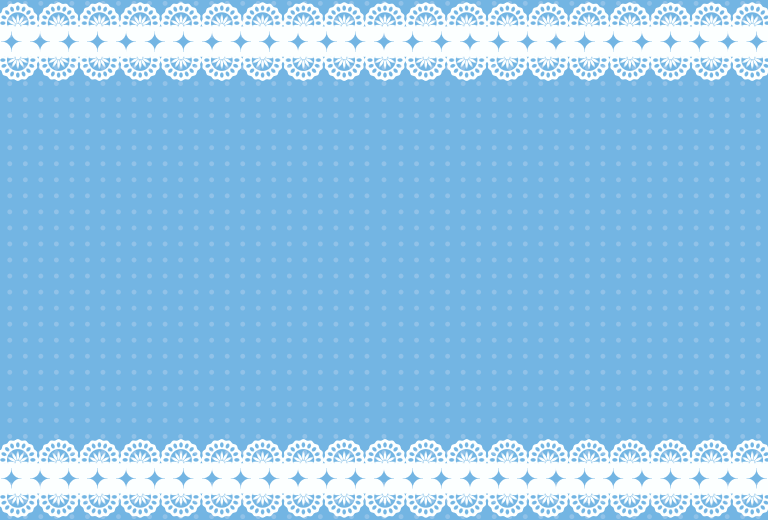
Write a WebGL 1 fragment shader that draws this pattern.

```glsl
precision highp float;
// Sky-blue polka-dot paper with a white lace ribbon along the top and bottom.
// Dots, stars and scallops are repeated cells; the lace is folded about its
// middle line, and the holes and petals are repeated around each scallop.

uniform vec2 u_resolution;

const float WIDTH = 768.0;         // design units across the canvas
const float LACE_OFFSET = 218.4;   // lace middle line from canvas centre
const float BAND_HALF = 15.2;
const float STAR_PITCH = 28.66;
const float STAR_RADIUS = 9.8;
const float SCALLOP_PITCH = 40.8;
const float SCALLOP_HEIGHT = 18.5; // scallop centre from the middle line
const float SCALLOP_RADIUS = 20.2;
const float HOLE_STEP = 0.3927;    // sixteen holes per turn
const float PETAL_STEP = 0.5236;

const vec3 SKY = vec3(0.45, 0.71, 0.89);
const vec3 DOT = vec3(0.57, 0.76, 0.91);
const vec3 LACE = vec3(0.99, 1.0, 1.0);

// Signed offset from the nearest multiple of the period
float repeatCell(float x, float period) {
  return mod(x + 0.5 * period, period) - 0.5 * period;
}

// Coverage of a signed distance, smoothed over one pixel
float fill(float dist, float pixel) {
  return clamp(0.5 - dist / pixel, 0.0, 1.0);
}

float ellipseDist(vec2 p, vec2 radii) {
  return (length(p / radii) - 1.0) * min(radii.x, radii.y);
}

// Ellipses repeated around the origin on a ring; one points straight up
float radialEllipses(vec2 p, float ring, float stepAngle, vec2 radii) {
  float angle = repeatCell(atan(p.x, p.y + 0.0001), stepAngle);
  vec2 q = length(p) * vec2(sin(angle), cos(angle));
  return ellipseDist(q - vec2(0.0, ring), radii);
}

// Four-pointed star with circular concave sides
float starDist(vec2 p, float radius) {
  vec2 q = abs(p);
  float concave = radius - length(q - radius);
  return max(concave, max(q.x, q.y) - radius);
}

// Dot grid, with slightly wider gaps beside the central column
float dotGrid(vec2 p, float pixel) {
  float side = abs(p.x);
  float column = max(floor((side - 1.5) / 15.53 + 0.5), 0.0);
  float x = side - column * 15.53 - min(column, 1.0) * 1.5;
  float y = repeatCell(p.y - 80.2, 16.04);
  return fill(length(vec2(x, y)) - 2.4, pixel);
}

// One scallop: bumpy rim, ring of holes, open arch and a fan of petals
float scallop(vec2 p, float pixel) {
  float radius = length(p);
  float bumps = 0.6 * cos(16.0 * atan(p.x, p.y + 0.0001));
  float body = fill(radius - SCALLOP_RADIUS - bumps, pixel);
  float holes = fill(radialEllipses(p, 15.0, HOLE_STEP, vec2(1.75, 2.5)), pixel);
  float arch = fill(radius - 10.8, pixel);
  vec2 fan = p - vec2(0.0, -3.0);
  float petals = fill(radialEllipses(fan, 6.6, PETAL_STEP, vec2(1.3, 4.2)), pixel);
  float heart = fill(length(fan) - 2.4, pixel);
  float cutout = max(holes, arch * (1.0 - max(petals, heart)));
  return body * (1.0 - cutout);
}

// Star-punched band with scallops on both edges
float laceRibbon(vec2 p, float pixel) {
  float band = fill(abs(p.y) - BAND_HALF, pixel);
  vec2 starCell = vec2(repeatCell(p.x, STAR_PITCH), p.y);
  float star = fill(starDist(starCell, STAR_RADIUS), pixel);
  vec2 edgeCell = vec2(repeatCell(p.x - 1.0, SCALLOP_PITCH),
                       abs(p.y) - SCALLOP_HEIGHT);
  float edging = scallop(edgeCell, pixel);
  return mix(edging, 1.0 - star, band);
}

void main() {
  float pixel = WIDTH / u_resolution.x;
  vec2 p = (gl_FragCoord.xy - 0.5 * u_resolution) * pixel;

  // Paper
  vec3 color = mix(SKY, DOT, dotGrid(p, pixel));

  // Both ribbons, mirrored about the canvas centre
  vec2 laceSpace = vec2(p.x, abs(p.y) - LACE_OFFSET);
  color = mix(color, LACE, laceRibbon(laceSpace, pixel));

  gl_FragColor = vec4(color, 1.0);
}
```
